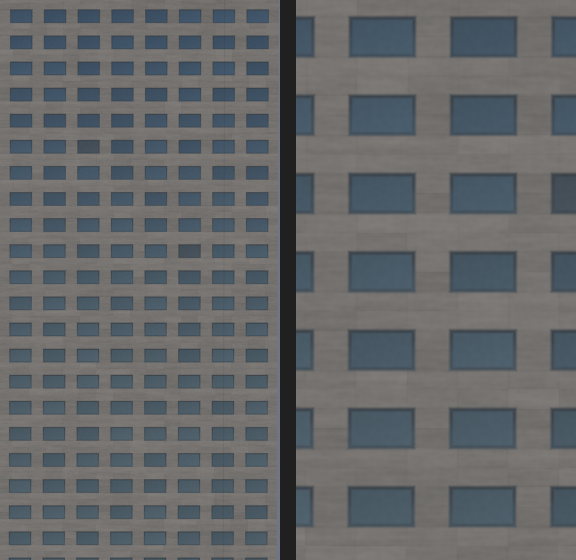
Left, the full canvas; right, a detail of the centre.
Write a Shadertoy shader that draws this texture.

```glsl
// Tower facade: 8 columns of blue windows in weathered stone cladding, with a strip of sky.

const vec2 PITCH = vec2(0.1206, 0.04661);      // one bay, as a share of the canvas
const vec2 ORIGIN = vec2(0.0159, 0.0057);      // upper left corner of the first bay
const vec2 WINDOW_HALF = vec2(0.0397, 0.0121); // half size of one window

const vec3 STONE_DARK = vec3(0.425, 0.415, 0.405);
const vec3 STONE_LIGHT = vec3(0.505, 0.492, 0.478);
const vec3 GLASS_HIGH = vec3(0.245, 0.322, 0.400);
const vec3 GLASS_LOW = vec3(0.295, 0.360, 0.400);
const vec3 GLASS_GREY = vec3(0.270, 0.300, 0.330);
const vec3 FRAME = vec3(0.225, 0.250, 0.275);
const vec3 SKY = vec3(0.44, 0.46, 0.53);

float hash(vec2 p) {
    vec3 q = fract(p.xyx * vec3(0.1031, 0.1030, 0.0973));
    q += dot(q, q.yzx + 33.33);
    return fract((q.x + q.y) * q.z);
}

// Distance to the nearest scattered point.
float cellular(vec2 p) {
    vec2 id = floor(p);
    vec2 f = fract(p);
    float nearest = 2.0;
    for (int y = -1; y <= 1; y++) {
        for (int x = -1; x <= 1; x++) {
            vec2 o = vec2(x, y);
            vec2 point = o + vec2(hash(id + o), hash(id + o + 47.0));
            nearest = min(nearest, length(point - f));
        }
    }
    return nearest;
}

float boxDistance(vec2 p, vec2 halfSize) {
    vec2 d = abs(p) - halfSize;
    return length(max(d, 0.0)) + min(max(d.x, d.y), 0.0);
}

// Distance to the nearest whole number, on each axis.
vec2 gridDistance(vec2 p) {
    return 0.5 - abs(fract(p) - 0.5);
}

vec3 stone(vec2 bay, vec2 p, float soft) {
    // Slabs: two across and four down per bay, each with its own tone
    vec2 slab = bay * vec2(2.0, 4.0) + vec2(0.5, 0.0);
    float tone = 0.46 + 0.34 * (hash(floor(slab) + 11.0) - 0.5);

    // Horizontal veins and broad stains
    tone += 0.34 * (cellular(p * vec2(14.0, 170.0)) - 0.5);
    tone += 0.22 * (cellular(p * vec2(45.0, 340.0) + 9.0) - 0.5);
    tone += 0.05 * sin(p.y * 19.0 + 2.0 * sin(p.x * 7.0));

    // Piers are darker than the bands between floors; light gathers below sills
    vec2 local = fract(bay) - 0.5;
    float band = smoothstep(0.22, 0.32, abs(local.y));
    float sill = smoothstep(0.25, 0.30, local.y) * (1.0 - smoothstep(0.36, 0.46, local.y));
    tone += 0.16 * band - 0.07 + 0.14 * sill;
    tone -= 0.16 * (1.0 - smoothstep(0.0, 0.12, p.y));

    // Thin joints
    vec2 joint = gridDistance(slab) * PITCH * vec2(0.25, 0.25);
    tone -= 0.10 * (1.0 - smoothstep(0.0, soft, min(joint.x, joint.y)));
    return mix(STONE_DARK, STONE_LIGHT, tone);
}

vec3 glass(vec2 id, vec2 local, float height) {
    vec3 color = mix(GLASS_HIGH, GLASS_LOW, smoothstep(0.0, 0.75, height));
    color *= 0.96 + 0.08 * hash(id + 5.0);
    color = mix(color, GLASS_GREY, 0.7 * step(0.985, hash(id + 71.0)));
    return color * (1.0 + 0.12 * local.y + 0.06 * local.x);
}

void mainImage(out vec4 fragColor, in vec2 fragCoord) {
    vec2 p = fragCoord / iResolution.xy;
    p.y = 1.0 - p.y;                           // measured downward from the top
    float soft = max(0.0013, 0.8 / iResolution.y);

    // Bays lean slightly to the left going down
    vec2 leaning = p + vec2(0.005 * p.y, 0.0);
    vec2 bay = (leaning - ORIGIN) / PITCH;
    vec2 id = floor(bay);
    vec2 local = fract(bay) - 0.5;

    // Window shape in units of canvas height
    vec2 aspect = vec2(iResolution.x / iResolution.y, 1.0);
    float d = boxDistance(local * PITCH * aspect, WINDOW_HALF * aspect);

    vec3 color = stone(bay, leaning, soft);
    vec3 pane = glass(id, local, p.y);
    float rim = smoothstep(-0.0030, -0.0008, d);
    float upper = mix(0.45, 0.85, smoothstep(0.1, -0.2, local.y));
    pane = mix(pane, FRAME, rim * upper);
    color = mix(color, pane, 1.0 - smoothstep(-soft, soft, d));

    // Faint cable in front of the seventh column
    float cable = abs(bay.x - 6.52) * PITCH.x;
    color *= 1.0 - 0.06 * (1.0 - smoothstep(0.0, 0.004, cable));

    // Fine grain, then the sky past the right corner
    color += 0.012 * (cellular(p * vec2(110.0, 220.0)) - 0.5);
    float corner = mix(0.996, 0.988, p.y);
    color = mix(color, SKY, smoothstep(-0.003, 0.003, p.x - corner));
    fragColor = vec4(color, 1.0);
}
```
